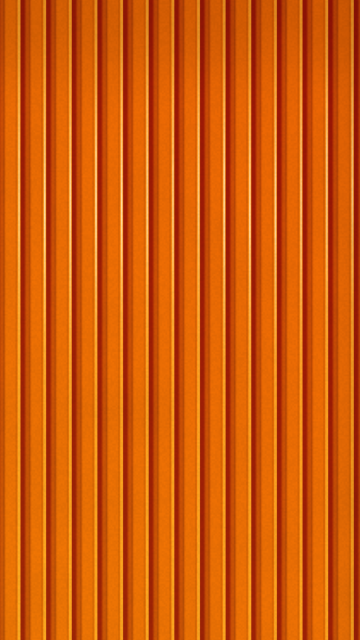
This texture is drawn by a Shadertoy shader. Its source:

```glsl
// Vertical orange corrugated metal: fourteen glossy ribs with shaded grooves.

const float RIBS = 14.04;        // ribs across the canvas
const float FIRST_RIDGE = 0.053; // position of the first bright ridge

const vec3 FACE = vec3(0.91, 0.415, 0.015);
const vec3 SLOPE = vec3(0.78, 0.30, 0.02);
const vec3 GROOVE = vec3(0.61, 0.11, 0.02);
const vec3 RIDGE = vec3(0.97, 0.61, 0.12);
const vec3 GLINT = vec3(1.0, 0.87, 0.66);

float hash(vec2 p) {
    vec3 q = fract(vec3(p.xyx) * 0.1031);
    q += dot(q, q.yzx + 33.33);
    return fract((q.x + q.y) * q.z);
}

float noise(vec2 p) {
    vec2 i = floor(p), f = fract(p);
    f = f * f * (3.0 - 2.0 * f);
    return mix(mix(hash(i), hash(i + vec2(1, 0)), f.x),
               mix(hash(i + vec2(0, 1)), hash(i + vec2(1, 1)), f.x), f.y);
}

// Soft step around an edge, never sharper than one pixel
float softStep(float edge, float softness, float x, float pixel) {
    float w = max(softness, 0.6 * pixel);
    return smoothstep(edge - w, edge + w, x);
}

// Soft vertical line centred on x = 0
float softLine(float x, float halfWidth, float pixel) {
    return 1.0 - softStep(halfWidth, 0.03, abs(x), pixel);
}

// Colour across one rib; t runs from ridge to ridge
vec3 ribColor(float t, float glint, float pixel) {
    vec3 color = mix(GROOVE, SLOPE, softStep(0.24, 0.07, t, pixel));
    color = mix(color, FACE, softStep(0.45, 0.07, t, pixel));
    color *= 1.0 - 0.09 * softLine(t - 0.41, 0.03, pixel);
    color *= 1.0 - 0.08 * softLine(t - 0.89, 0.03, pixel);

    // Lit ridge, wrapping over the seam between ribs
    float d = t - step(0.5, t);
    color = mix(color, RIDGE, softLine(d, 0.055, pixel));
    return mix(color, GLINT, glint * softLine(d, 0.03, pixel));
}

void mainImage(out vec4 fragColor, in vec2 fragCoord) {
    vec2 uv = fragCoord / iResolution.xy;
    float pixel = RIBS / iResolution.x;
    float ribPos = (uv.x - FIRST_RIDGE) * RIBS;
    float id = floor(ribPos + 0.5);

    // White reflection in the upper half, uneven from ridge to ridge
    float center = 0.69 + 0.06 * (hash(vec2(id, 3.0)) - 0.5);
    float glint = exp(-pow((uv.y - center) / 0.17, 2.0));
    glint *= 0.7 + 0.3 * hash(vec2(id, 8.0));
    glint *= 0.8 + 0.2 * noise(vec2(id * 7.0, uv.y * 30.0));

    vec3 color = ribColor(fract(ribPos), glint, pixel);

    // Redder at the top and right, yellower at the bottom left
    color.g += 0.045 * (0.55 - uv.y) + 0.025 * (0.5 - uv.x);
    color *= 1.0 - 0.10 * smoothstep(0.8, 1.0, uv.y);
    color *= 1.0 - 0.06 * smoothstep(0.88, 1.0, uv.x);

    // Fine paint grain and faint broad mottling
    float grain = noise(uv * vec2(210.0, 370.0)) - 0.5;
    float mottle = noise(uv * vec2(9.0, 14.0)) - 0.5;
    color *= 1.0 + 0.05 * grain + 0.03 * mottle;

    fragColor = vec4(clamp(color, 0.0, 1.0), 1.0);
}
```
